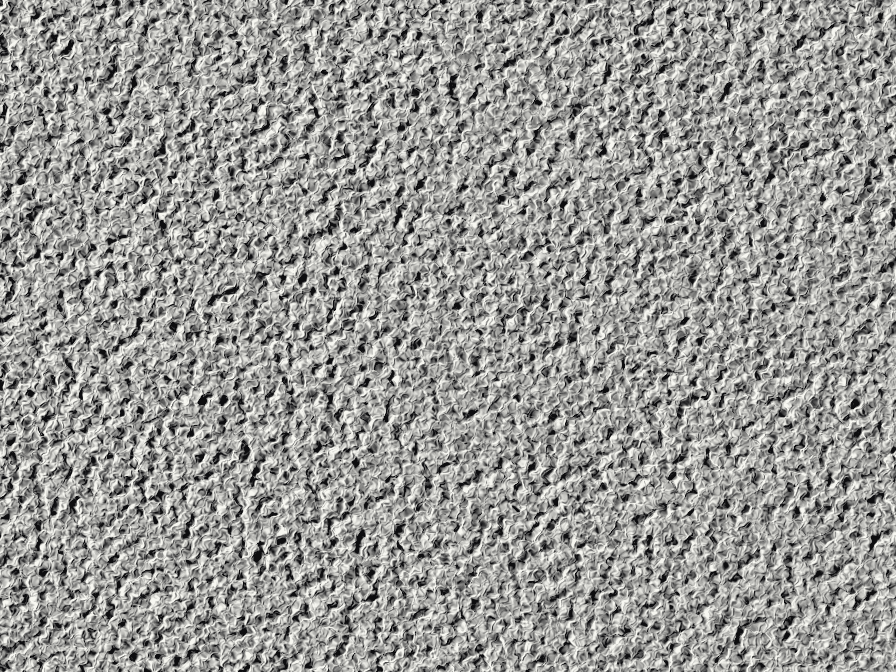
Give the GLSL for this texture, as a Shadertoy shader.

```glsl
// Rough grey plaster, pocked with small pits, under low sunlight from the left.
// A warped gradient-noise relief with steep-walled hollows is shaded by
// comparing its height with two points nearer to the light.

#define LUMP_FREQ   29.0                        // coarsest lumps per canvas height
#define OCTAVE_AMP  vec4(0.42, 0.50, 0.62, 0.42) // coarse to fine
#define PIT_DEPTH   0.36                        // sudden drop inside the hollows
#define STRETCH     1.10                        // length of lumps along the diagonal
#define LIGHT_DIR   vec2(-0.866, 0.5)           // towards the sun
#define RAGGEDNESS  0.006                       // how far outlines are warped
#define REACH       vec2(0.0025, 0.008)         // grain shading, cast shadows
#define SPREAD      vec2(0.230, 0.400)          // typical height change over each
#define MID_GREY    0.618
#define CONTRAST    0.265
#define DEEPEN      0.040                       // extra darkness in the hollows
#define SHADOW_GREY 0.050

// Random unit vector for a lattice cell
vec2 cellGradient(vec2 cell) {
    uvec2 k = uvec2(ivec2(cell)) * uvec2(1597u, 3571u);
    uint h = (k.x ^ (k.y << 7)) + k.y;
    h = (h ^ (h >> 15)) * 739397u;
    h = (h ^ (h >> 13)) * 912931u;
    h ^= h >> 16;
    float angle = float(h & 65535u) / 65536.0 * 6.28319;
    return vec2(cos(angle), sin(angle));
}

float gradientNoise(vec2 p) {
    vec2 cell = floor(p), f = p - cell;
    vec2 w = f * f * f * (f * (f * 6.0 - 15.0) + 10.0);
    vec2 right = vec2(1, 0), up = vec2(0, 1);
    float a = dot(cellGradient(cell), f);
    float b = dot(cellGradient(cell + right), f - right);
    float c = dot(cellGradient(cell + up), f - up);
    float d = dot(cellGradient(cell + 1.0), f - 1.0);
    return mix(mix(a, b, w.x), mix(c, d, w.x), w.y);
}

// Height of the plaster; each octave is turned to hide the lattice
float relief(vec2 p) {
    vec2 along = vec2(-LIGHT_DIR.y, LIGHT_DIR.x);
    vec2 q = vec2(dot(p, LIGHT_DIR), dot(p, along) / STRETCH) * LUMP_FREQ;
    mat2 turnAndDouble = 2.0 * mat2(0.8, 0.6, -0.6, 0.8);
    vec4 amp = OCTAVE_AMP;
    float height = 0.0;
    for (int i = 0; i < 4; i++) {
        float n = gradientNoise(q);
        height += amp[i] * n;
        // The second octave carries the pits
        if (i == 1) height -= PIT_DEPTH * smoothstep(0.12, 0.24, -n);
        q = turnAndDouble * q + vec2(17.3, 41.7);
    }
    return height;
}

void mainImage(out vec4 fragColor, in vec2 fragCoord) {
    vec2 p = fragCoord / iResolution.y;

    // Fray the outlines
    vec2 w = p * 90.0;
    vec2 spot = p + RAGGEDNESS * vec2(gradientNoise(w + 5.3), gradientNoise(w.yx + 71.9));

    // Anything rising towards the sun darkens this point
    float height = relief(spot);
    vec2 rise = vec2(relief(spot + LIGHT_DIR * REACH.x),
                     relief(spot + LIGHT_DIR * REACH.y)) - height;
    vec2 shade = rise / SPREAD;
    float lit = (0.37 - max(shade.x, shade.y)) / 0.93;

    // Relief is a little stronger on the left and varies in broad patches
    float across = fragCoord.x / iResolution.x;
    lit *= 1.07 - 0.14 * across + 0.12 * gradientNoise(p * 3.5 + 9.0);

    // Tone curve: gentle highlights, deep hollows
    float grey = MID_GREY + CONTRAST * lit - DEEPEN * lit * lit;
    grey = clamp(grey, SHADOW_GREY, 0.97);

    // Warm light, faintly blue shadow
    vec3 color = grey * vec3(1.0, 1.0, 0.975) + vec3(0.0, 0.0, 0.012) * (1.0 - grey);
    fragColor = vec4(color, 1.0);
}
```
